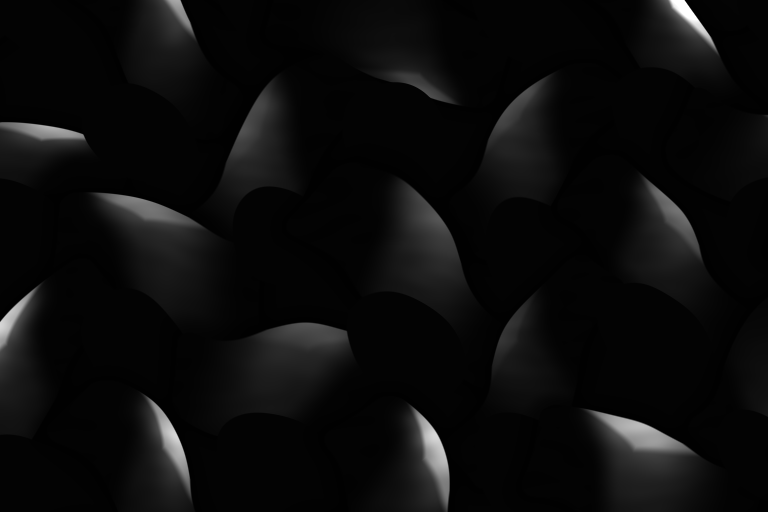
A Shadertoy shader for this pattern:

```glsl
// Dark interlocking blades: S-bent strips on a staggered lattice, leaning three
// ways and cut by black hollows between them. Faces fade out at their ends and
// catch crisp wedges of light on one edge, stronger toward the canvas rim.

#define PITCH vec2(0.49, 0.225)  // lattice spacing, in canvas heights
#define HALF_LENGTH 0.235        // mean blade half length
#define HALF_WIDTH 0.086         // mean blade half width
#define BEND 0.036               // sideways swing of the S curve
#define BEND_RATE 11.5           // frequency of the S curve
#define WARP 0.045               // irregularity of the outlines
#define HOLLOW 0.105             // radius of the black hollows
#define BODY_LIGHT 0.15          // tone of the blade faces
#define EDGE_LIGHT 0.62          // strongest glow along an edge
#define WEDGE_LIGHT 0.50         // strongest crisp wedge of light
#define BLACK 0.010              // tone of the deepest gaps

float hash(vec2 p) {
    vec3 q = fract(vec3(p.xyx) * 0.1031);
    q += dot(q, q.yzx + 33.33);
    return fract((q.x + q.y) * q.z);
}

vec2 gradientAt(vec2 cell) {
    float angle = 6.2832 * hash(cell + 71.0);
    return vec2(cos(angle), sin(angle));
}

float gradientNoise(vec2 p) {
    vec2 i = floor(p), f = fract(p);
    vec2 w = f * f * f * (f * (f * 6.0 - 15.0) + 10.0);
    vec2 e = vec2(0.0, 1.0);
    float low = mix(dot(gradientAt(i), f),
                    dot(gradientAt(i + e.yx), f - e.yx), w.x);
    float high = mix(dot(gradientAt(i + e), f - e),
                     dot(gradientAt(i + e.yy), f - e.yy), w.x);
    return mix(low, high, w.y);
}

// Signed distance to a box with rounded corners
float roundedBox(vec2 p, vec2 halfSize, float radius) {
    vec2 q = abs(p) - halfSize + radius;
    return length(max(q, 0.0)) + min(max(q.x, q.y), 0.0) - radius;
}

// Lean of a blade: rows alternate, and every third blade lies nearly flat
float bladeAngle(vec2 cell, float odd, float mirror) {
    float turn = mod(cell.x + mirror * cell.y + odd, 3.0);
    float steep = mix(2.30, 0.76, odd), nearlyFlat = mix(2.86, -0.36, odd);
    float lean = abs(turn - 1.0) < 0.5 ? nearlyFlat : steep;
    return lean + 0.30 * (hash(cell + 40.0) - 0.5);
}

// Light on the face: u runs along the blade, s across it from -1 to 1
float bladeTone(float u, float s, float rim, vec2 cell) {
    float fade = smoothstep(-0.19, 0.01, u - 0.02 * s)
               * (1.0 - smoothstep(0.09, 0.17, u + 0.05 * (1.0 - s)));
    float body = BODY_LIGHT * mix(0.35, 1.25, hash(cell + 50.0));
    body *= fade * (0.6 + 0.4 * s);

    // Soft glow along the lit edge, and a wedge tapering to a point
    float across = 1.9 * (1.0 - s), along = (u - 0.05) / 0.075;
    float glow = exp(-across * across - along * along);
    float inner = 0.42 + 4.5 * abs(u - 0.04);
    float wedge = smoothstep(inner, inner + 0.16, s);
    float power = mix(0.2, 1.2, hash(cell + 60.0));
    float light = glow * mix(0.14, EDGE_LIGHT, rim) + wedge * WEDGE_LIGHT * rim;
    return BLACK + body + light * power * (1.0 - smoothstep(0.12, 0.20, u));
}

void mainImage(out vec4 fragColor, in vec2 fragCoord) {
    vec2 p = fragCoord / iResolution.y;
    vec2 middle = vec2(0.5 * iResolution.x / iResolution.y, 0.5);
    float soft = 0.9 / iResolution.y;

    // Gentle warp of the plane, and faint streaks on the faces
    vec2 warped = p + WARP * vec2(gradientNoise(p * 3.1 + 5.0),
                                  gradientNoise(p * 3.1 + 27.0));
    warped += 0.25 * WARP * gradientNoise(p * 7.0 + 50.0);
    float grain = 1.0 + 0.2 * gradientNoise(warped * vec2(13.0, 31.0));
    float tone = BLACK;

    for (int row = -1; row <= 5; row++)
    for (int col = -2; col <= 3; col++) {
        vec2 cell = vec2(col, row);
        float odd = mod(cell.y, 2.0), mirror = 2.0 * odd - 1.0;

        // Place the blade in its staggered cell
        vec2 center = vec2(0.293 + PITCH.x * (cell.x + 0.5 * odd),
                           0.92 - PITCH.y * cell.y);
        center += 0.06 * (vec2(hash(cell + 10.0), hash(cell + 20.0)) - 0.5);

        // Turn to blade axes, mirrored by row and flipped at random
        float angle = bladeAngle(cell, odd, mirror);
        vec2 axis = vec2(cos(angle), sin(angle));
        float flip = hash(cell + 30.0) < 0.15 + 0.35 * odd ? -1.0 : 1.0;
        vec2 q = warped - center;
        float u = flip * dot(q, axis);
        float v = flip * mirror * dot(q, vec2(-axis.y, axis.x));

        // Bend into an S whose two edges swing out of step
        float width = HALF_WIDTH * mix(0.8, 1.15, hash(cell + 80.0));
        v -= BEND * sin(BEND_RATE * u + 0.7 * clamp(v / width, -1.0, 1.0));
        width *= 0.9 + 5.0 * min(u * u, 0.06);
        float reach = HALF_LENGTH * mix(0.85, 1.12, hash(cell + 90.0));
        float d = roundedBox(vec2(u, v), vec2(reach, width), 0.035);
        float s = clamp(v / width, -1.0, 1.0);

        // Shade the blade and lay it, with its shadow, over the ones before
        float rim = smoothstep(0.2, 0.75, distance(center, middle));
        float face = bladeTone(u, s, rim, cell) * grain;
        tone *= mix(0.5, 1.0, smoothstep(0.0, 0.04, d));
        tone = mix(tone, face, 1.0 - smoothstep(-soft, soft, d));

        // Black hollow beside the blade, cutting into its neighbours
        vec2 h = q - vec2(0.5 * PITCH.x, 0.06);
        float hole = length(h + vec2(0.3 * h.y, 0.0)) - HOLLOW;
        tone = mix(tone, BLACK, 1.0 - smoothstep(-soft, soft, hole));
    }

    fragColor = vec4(vec3(clamp(tone, 0.0, 1.0)), 1.0);
}
```
